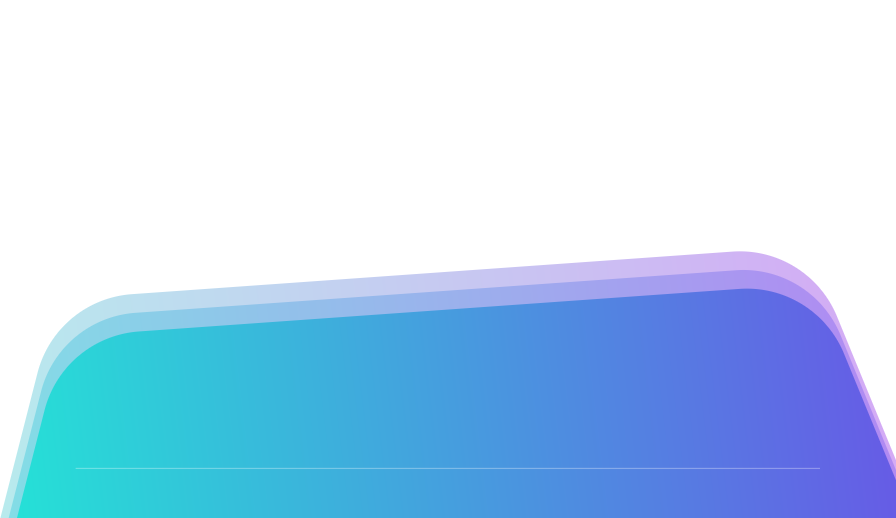
Reproduce this background procedurally as a Shadertoy shader.

```glsl
const vec3 WHITE = vec3(1.0);

// Distance to a segment starting at a, with unit direction dir
float segmentDistance(vec2 p, vec2 a, vec2 dir, float len) {
    vec2 q = p - a;
    return length(q - dir * clamp(dot(q, dir), 0.0, len));
}

// Positive on the left-hand side of a line
float sideOf(vec2 p, vec2 a, vec2 dir) {
    vec2 q = p - a;
    return dir.x * q.y - dir.y * q.x;
}

// Signed distance to a flaring panel that is open at the bottom
float panelDistance(vec2 p, vec2 leftCentre, vec2 rightCentre, float radius) {
    vec2 leftDir = normalize(vec2(-0.248, -0.969));
    vec2 rightDir = normalize(vec2(0.380, -0.925));
    vec2 span = rightCentre - leftCentre;
    float topLength = length(span);
    vec2 topDir = span / topLength;

    float d = segmentDistance(p, leftCentre, topDir, topLength);
    d = min(d, segmentDistance(p, leftCentre, leftDir, 4.0));
    d = min(d, segmentDistance(p, rightCentre, rightDir, 4.0));

    bool inside = sideOf(p, leftCentre, topDir) < 0.0
               && sideOf(p, leftCentre, leftDir) > 0.0
               && sideOf(p, rightCentre, rightDir) < 0.0;
    return (inside ? -d : d) - radius;
}

float coverage(float d, float pixel) {
    return clamp(0.5 - d / pixel, 0.0, 1.0);
}

// Slightly tilted left-to-right blend
vec3 tiltedGradient(vec2 p, vec3 startColor, vec3 endColor) {
    float t = dot(p, vec2(0.99, 0.12)) / 1.72;
    return mix(startColor, endColor, clamp(t, 0.0, 1.0));
}

// Fraction of a pixel row covered by a thin horizontal rule
float ruleCoverage(vec2 p, float y, vec2 range, float thickness, float pixel) {
    float low = max(p.y - 0.5 * pixel, y - 0.5 * thickness);
    float high = min(p.y + 0.5 * pixel, y + 0.5 * thickness);
    float rows = max(high - low, 0.0) / pixel;
    float ends = max(range.x - p.x, p.x - range.y);
    return rows * coverage(ends, pixel);
}

void mainImage(out vec4 fragColor, in vec2 fragCoord) {
    float pixel = 1.0 / iResolution.y;
    vec2 p = fragCoord * pixel;
    vec2 leftCentre = vec2(0.2824, 0.1579);
    vec2 rightCentre = vec2(1.4419, 0.2401);
    vec2 layerStep = vec2(-0.0068, 0.0360);
    float cornerRadius = 0.2027;

    // Start and end colours, front to back
    vec3 startColors[3] = vec3[3](
        vec3(0.14, 0.89, 0.84), vec3(0.51, 0.87, 0.90), vec3(0.72, 0.92, 0.93));
    vec3 endColors[3] = vec3[3](
        vec3(0.40, 0.36, 0.90), vec3(0.69, 0.54, 0.95), vec3(0.83, 0.67, 0.96));

    // Stacked panels, painted back to front
    vec3 color = WHITE;
    for (int i = 2; i >= 0; i--) {
        vec2 q = p - layerStep * float(i);
        float d = panelDistance(q, leftCentre, rightCentre, cornerRadius);
        vec3 panelColor = tiltedGradient(p, startColors[i], endColors[i]);
        color = mix(color, panelColor, coverage(d, pixel));
    }

    // Faint rule near the bottom
    float rule = ruleCoverage(p, 0.0957, vec2(0.146, 1.583), 0.0023, pixel);
    color = mix(color, WHITE, 0.3 * rule);

    fragColor = vec4(color, 1.0);
}
```
